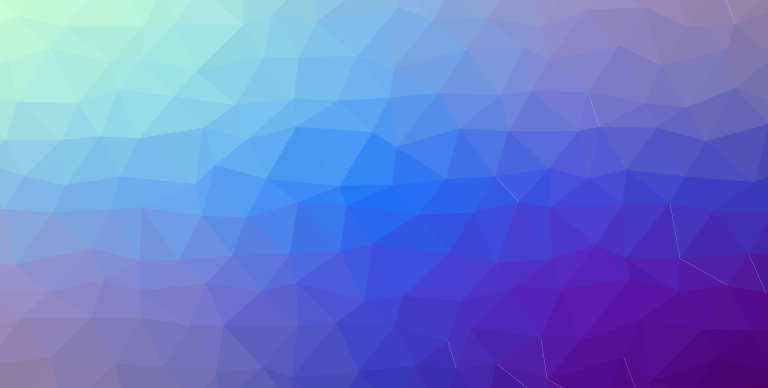
Give the GLSL for this background, as a WebGL 1 fragment shader.

```glsl
precision highp float;
// Low-poly backdrop: a jittered mesh of flat triangles running from mint
// through blue to purple. Each facet averages a horizontal and a vertical
// colour ramp at its centroid; a few facets carry a pale hairline seam.

uniform vec2 u_resolution;

const vec2 CELLS = vec2(15.0, 10.0);
const float ROW_SHIFT = 0.5;
const vec2 JITTER = vec2(0.32, 0.33);
const float SEAM_WIDTH = 0.0013;

// Per-channel exponents that keep mixed reds and blues bright.
const vec3 MIX_POWER = vec3(1.6, 1.0, 1.6);

float hash(vec2 p) {
  vec3 q = fract(vec3(p.xyx) * vec3(0.1031, 0.1030, 0.0973));
  q += dot(q, q.yzx + 33.33);
  return fract((q.x + q.y) * q.z);
}

// Five-stop colour ramp.
vec3 ramp(float t) {
  const vec3 MINT = vec3(0.79, 1.00, 0.83);
  const vec3 AQUA = vec3(0.58, 0.86, 0.91);
  const vec3 BLUE = vec3(0.12, 0.45, 0.98);
  const vec3 PURPLE = vec3(0.37, 0.11, 0.72);
  const vec3 PLUM = vec3(0.29, 0.00, 0.41);
  float s = clamp(t, 0.0, 1.0) * 4.0;
  vec3 c = mix(MINT, AQUA, clamp(s, 0.0, 1.0));
  c = mix(c, BLUE, clamp(s - 1.0, 0.0, 1.0));
  c = mix(c, PURPLE, clamp(s - 2.0, 0.0, 1.0));
  return mix(c, PLUM, clamp(s - 3.0, 0.0, 1.0));
}

// Power mean of the horizontal and vertical ramps.
vec3 gradient(vec2 uv) {
  vec3 across = pow(ramp(uv.x), MIX_POWER);
  vec3 down = pow(ramp(1.0 - uv.y), MIX_POWER);
  return pow(0.5 * (across + down), 1.0 / MIX_POWER);
}

// Mesh vertex in units of the canvas height; odd rows sit half a cell over.
vec2 vertex(vec2 id, float aspect) {
  vec2 offset = vec2(hash(id + 41.0), hash(id + 97.0)) * 2.0 - 1.0;
  vec2 pos = id + vec2(0.5 * mod(id.y, 2.0), ROW_SHIFT) + JITTER * offset;
  return pos / CELLS * vec2(aspect, 1.0);
}

// Signed distance to the line a-b, positive on its right-hand side.
float edgeDistance(vec2 p, vec2 a, vec2 b) {
  vec2 e = normalize(b - a);
  return dot(p - a, vec2(e.y, -e.x));
}

// Colour and coverage of one counter-clockwise triangle.
vec4 facet(vec2 p, vec2 a, vec2 b, vec2 c, float seed, float aspect, float px) {
  float seamEdge = edgeDistance(p, b, c);
  float d = max(seamEdge, max(edgeDistance(p, a, b), edgeDistance(p, c, a)));
  float coverage = clamp(0.5 - d / px, 0.0, 1.0);
  vec2 uv = (a + b + c) / 3.0 / vec2(aspect, 1.0);
  vec3 color = gradient(uv) + 0.02 * (seed - 0.5);

  // Seams are more likely toward the lower right.
  float hasSeam = step(0.99 - 0.07 * uv.x * (1.0 - uv.y), seed);
  float seam = clamp(0.5 + (SEAM_WIDTH - abs(seamEdge)) / px, 0.0, 1.0);
  color = mix(color, vec3(0.8, 0.85, 0.95), 0.4 * hasSeam * seam);
  return vec4(color, 1.0) * coverage;
}

void main() {
  float aspect = u_resolution.x / u_resolution.y;
  float px = 1.0 / u_resolution.y;
  vec2 p = gl_FragCoord.xy * px;
  vec2 cell = floor(p / vec2(aspect, 1.0) * CELLS - vec2(0.0, ROW_SHIFT));

  // Blend the facets of all nearby cells by coverage.
  vec4 total = vec4(0.0);
  for (int j = -1; j <= 1; j++) {
    for (int i = -2; i <= 1; i++) {
      vec2 id = cell + vec2(float(i), float(j));
      float odd = mod(id.y, 2.0);
      vec2 low0 = vertex(id, aspect);
      vec2 low1 = vertex(id + vec2(1.0, 0.0), aspect);
      vec2 top0 = vertex(id + vec2(0.0, 1.0), aspect);
      vec2 top1 = vertex(id + vec2(1.0, 1.0), aspect);
      vec2 apex = mix(top0, top1, odd);
      vec2 foot = mix(low1, low0, odd);
      total += facet(p, low0, low1, apex, hash(id + 11.0), aspect, px);
      total += facet(p, top1, top0, foot, hash(id + 23.0), aspect, px);
    }
  }
  gl_FragColor = vec4(total.rgb / max(total.a, 0.001), 1.0);
}
```
